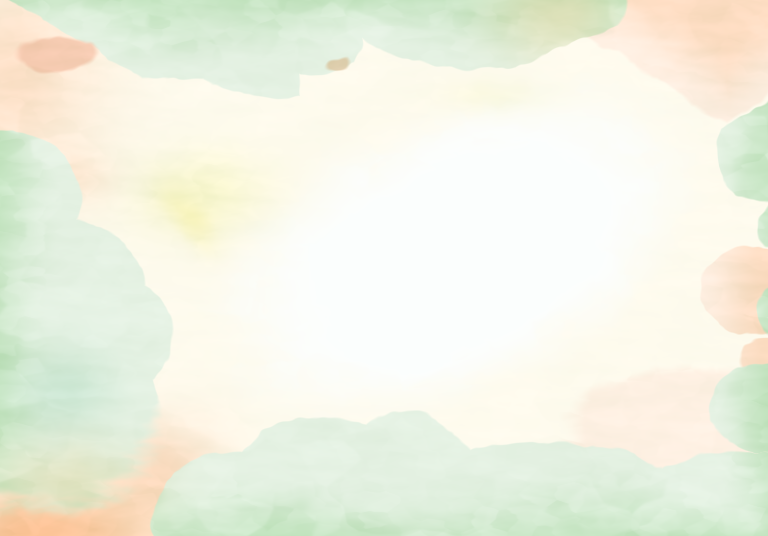
This background is drawn by a Shadertoy shader. Its source:

```glsl
const float ASPECT = 1.43;
const float SHARP = 0.002;
const float WOBBLE = 0.009;
const vec2 PATCH_SCALE = vec2(11, 17);
const vec2 BRUSH_SCALE = vec2(14, 60);
const float PATCH_STRENGTH = 0.03;
const float BRUSH_STRENGTH = 0.024;

const vec3 CREAM = vec3(0.995, 0.983, 0.93);
const vec3 WHITE = vec3(0.986, 0.996, 0.994);
const vec3 YELLOW = vec3(0.96, 0.957, 0.78);
const vec3 LEMON = vec3(0.965, 0.945, 0.66);
const vec3 PINK = vec3(0.995, 0.935, 0.88);
const vec3 PEACH = vec3(0.99, 0.865, 0.76);
const vec3 ORANGE = vec3(0.98, 0.76, 0.58);
const vec3 CORAL = vec3(0.955, 0.775, 0.67);
const vec3 OCHRE = vec3(0.86, 0.77, 0.62);
const vec3 OLIVE = vec3(0.89, 0.88, 0.72);
const vec3 PALE_GREEN = vec3(0.897, 0.947, 0.89);
const vec3 DEEP_GREEN = vec3(0.745, 0.885, 0.73);
const vec3 TEAL = vec3(0.74, 0.88, 0.79);

vec2 hash2(vec2 c) {
    return fract(sin(vec2(dot(c, vec2(127.1, 311.7)), dot(c, vec2(269.5, 183.3)))) * 4375.5);
}

// Cellular patches: tone of the nearest cell, with thin seams
float patches(vec2 p) {
    vec2 cell = floor(p);
    float sum = 0.0, weight = 1e-9;
    for (int i = 0; i < 9; i++) {
        vec2 id = cell + vec2(i % 3 - 1, i / 3 - 1);
        vec2 seed = hash2(id), d = id + seed - p;
        float w = exp(-22.0 * dot(d, d));
        sum += w * fract(seed.x * 7.0 + seed.y * 3.0);
        weight += w;
    }
    return sum / weight - 0.5;
}

// Layered sines, about -1 to 1
float waves(vec2 p) {
    float sum = 0.0, amp = 0.5;
    for (int i = 0; i < 4; i++) {
        sum += amp * sin(p.x + 1.7 * sin(p.y)) * cos(p.y * 0.8 + float(i));
        p = mat2(1.5, 1.1, -1.1, 1.5) * p + 2.3;
        amp *= 0.6;
    }
    return sum;
}

// Ellipse distance: center x, y, then radius x, y
float oval(vec2 p, float x, float y, float rx, float ry) {
    return (length((p - vec2(x, y)) / vec2(rx, ry)) - 1.0) * min(rx, ry);
}

float glow(vec2 p, float x, float y, float rx, float ry) {
    vec2 q = (p - vec2(x, y)) / vec2(rx, ry);
    return exp(-dot(q, q));
}

// Distance to a straight cut through x, y with an outward normal
float cut(vec2 p, float x, float y, float nx, float ny) {
    return dot(p - vec2(x, y), vec2(nx, ny));
}

float cover(float dist, float soft) {
    return 1.0 - smoothstep(-soft, soft, dist);
}

void lay(inout vec3 base, vec3 paint, float amount) {
    base = mix(base, paint, amount);
}

float topWash(vec2 p) {
    float d = max(oval(p, 0.33, 1.0, 0.35, 0.148), cut(p, 0.02, 1.0, -0.515, -0.857));
    d = min(d, max(oval(p, 0.532, 1.0, 0.243, 0.183), p.x - 0.556));
    d = min(d, max(oval(p, 0.58, 1.0, 0.16, 0.138), cut(p, 0.655, 0.866, 0.94, -0.35)));
    return min(d, max(oval(p, 0.9, 1.0, 0.27, 0.128), cut(p, 1.09, 0.929, 0.384, -0.923)));
}

float leftWash(vec2 p) {
    float d = min(oval(p, 0.0, 0.63, 0.15, 0.13), oval(p, 0.112, 0.46, 0.16, 0.135));
    return min(d, oval(p, 0.168, 0.375, 0.155, 0.125));
}

float bottomWash(vec2 p) {
    float d = min(oval(p, 0.438, 0.03, 0.152, 0.13), oval(p, 0.6, 0.03, 0.2, 0.194));
    d = min(d, oval(p, 0.755, 0.03, 0.15, 0.205));
    d = min(d, oval(p, 1.007, -0.007, 0.336, 0.182));
    return min(d, oval(p, 1.38, -0.007, 0.24, 0.165));
}

float rightWash(vec2 p) {
    float d = max(oval(p, 1.433, 0.72, 0.1, 0.1), cut(p, 1.34, 0.76, -0.5, 0.86));
    d = min(d, min(oval(p, 1.433, 0.58, 0.024, 0.037), oval(p, 1.433, 0.418, 0.024, 0.042)));
    return min(d, min(oval(p, 1.427, 0.24, 0.103, 0.086), oval(p, 1.433, 0.1, 0.041, 0.045)));
}

void mainImage(out vec4 fragColor, in vec2 fragCoord) {
    vec2 p = fragCoord / iResolution.xy * vec2(ASPECT, 1);
    float pigment = waves(p * 9.0), brush = waves(p * BRUSH_SCALE);
    vec2 cells = p * PATCH_SCALE;
    float stain = patches(cells + 0.4 * pigment) + 0.6 * patches(cells * 2.3 + 0.3 * brush);
    vec2 q = p + WOBBLE * vec2(waves(p * 24.0), waves(p.yx * 27.0 + 4.0));

    // Paper with a bright, slanted center
    vec2 c = p - vec2(0.85, 0.53);
    float core = length(vec2(c.x, c.y - 0.3 * c.x) / vec2(0.44, 0.28)) + 0.06 * pigment + 0.1 * stain;
    vec3 color = mix(WHITE, CREAM, smoothstep(0.6, 1.12, core));

    // Yellow stains
    lay(color, YELLOW, 0.85 * glow(q, 0.375, 0.64, 0.12, 0.075));
    vec2 streak = mat2(0.64, 0.77, -0.77, 0.64) * (q - vec2(0.355, 0.59));
    lay(color, LEMON, 0.55 * glow(streak, 0.0, 0.0, 0.06, 0.03));
    lay(color, YELLOW, 0.35 * glow(q, 0.92, 0.82, 0.1, 0.03));

    // Peach washes
    lay(color, PEACH, 0.85 * glow(q, 0.02, 0.86, 0.16, 0.2));
    lay(color, PEACH, 0.5 * glow(q, 0.14, 0.67, 0.06, 0.05));
    lay(color, PEACH, 0.9 * glow(q, 0.29, 0.12, 0.12, 0.1));
    lay(color, ORANGE, glow(q, 0.07, 0.0, 0.24, 0.1));
    lay(color, PINK, 0.85 * cover(oval(q, 1.3, 0.2, 0.23, 0.115) + 0.01 * stain, 0.01));
    float corner = max(cut(q, 1.1, 0.929, -0.528, -0.849), cut(q, 1.353, 0.772, 0.53, -0.85));
    lay(color, mix(PINK, PEACH, smoothstep(0.0, 0.13, -corner)), cover(corner, 0.004));
    float side = min(oval(q, 1.4, 0.459, 0.093, 0.085), oval(q, 1.433, 0.33, 0.055, 0.04));
    lay(color, mix(PINK, PEACH, smoothstep(1.3, 1.43, p.x)), cover(side, SHARP));

    // Green washes, deeper toward the border
    float border = min(min(p.x, ASPECT - p.x), min(p.y, 1.0 - p.y));
    float depth = border + 0.03 * pigment + 0.025 * stain;
    vec3 green = mix(DEEP_GREEN, PALE_GREEN, smoothstep(-0.05, 0.11, depth));
    lay(green, TEAL, 0.6 * glow(q, 0.12, 0.27, 0.09, 0.08));
    lay(green, OLIVE, 0.8 * glow(q, 1.04, 0.97, 0.11, 0.09));
    lay(green, OLIVE, 0.7 * glow(q, 0.13, 0.1, 0.15, 0.07));
    float wash = min(min(topWash(q), leftWash(q)), min(bottomWash(q), rightWash(q)));
    float fade = mix(0.03, SHARP, smoothstep(0.16, 0.27, p.y));
    float frayed = cover(oval(q, 0.093, 0.254, 0.2, 0.2) + fade * brush, fade);
    lay(color, green, max(cover(wash, SHARP), frayed));

    // Small dabs, then stains and brush grain
    lay(color, CORAL, 0.85 * cover(oval(q, 0.106, 0.897, 0.073, 0.032), 0.004));
    lay(color, OCHRE, 0.8 * cover(oval(q, 0.63, 0.881, 0.022, 0.013), 0.003));
    float paint = smoothstep(0.01, 0.2, 1.0 - min(color.r, color.b));
    color += paint * (PATCH_STRENGTH * stain + BRUSH_STRENGTH * brush) * vec3(1.0, 0.7, 1.1);
    fragColor = vec4(clamp(color, 0.0, 1.0), 1);
}
```
